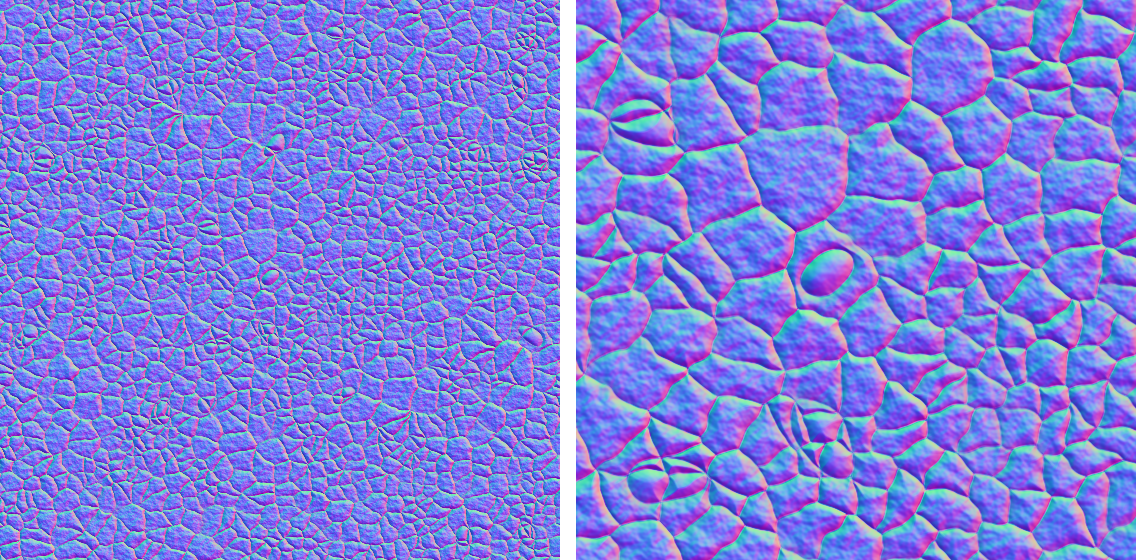
Left, the full canvas; right, a detail of the centre.
Give the GLSL for this texture map, as a WebGL 2 fragment shader.

```glsl
#version 300 es
precision highp float;

uniform vec2 u_resolution;
out vec4 fragColor;

vec2 hash2(vec2 cell) {
    vec3 q = fract(cell.xyx * vec3(0.1031, 0.1030, 0.0973));
    q += dot(q, q.yzx + 33.33);
    return fract((q.xx + q.yz) * q.zy);
}

vec2 rotate(vec2 p, float angle) {
    float c = cos(angle), s = sin(angle);
    return vec2(c * p.x + s * p.y, c * p.y - s * p.x);
}

float cornerSlope(vec2 cell, vec2 offset) {
    float angle = 6.2832 * hash2(cell).x;
    return dot(vec2(cos(angle), sin(angle)), offset);
}

float gradientNoise(vec2 p) {
    vec2 i = floor(p), f = p - i;
    vec2 u = f * f * f * (f * (f * 6.0 - 15.0) + 10.0);
    vec2 e = vec2(1.0, 0.0);
    float low = mix(cornerSlope(i, f), cornerSlope(i + e, f - e), u.x);
    float high = mix(cornerSlope(i + e.yx, f - e.yx), cornerSlope(i + 1.0, f - 1.0), u.x);
    return mix(low, high, u.y);
}

vec2 noisePair(vec2 p) {
    return vec2(gradientNoise(p), gradientNoise(p + 57.3));
}

// Seeds along one side of a cell: one large stone, or 4 or 9 smaller ones
int seedsPerSide(vec2 cell) {
    float crumble = hash2(cell + 71.0).x;
    return crumble < 0.20 ? 1 : (crumble < 0.66 ? 2 : 3);
}

vec2 seedPoint(vec2 cell, int index, int side) {
    vec2 sub = vec2(index % side, index / side);
    return cell + (sub + 0.5 + 0.85 * (hash2(cell * 4.0 + sub) - 0.5)) / float(side);
}

// Returns border distance and offset from the seed (xy), then a random id
vec4 brokenStones(vec2 p, float scale) {
    vec2 q = p * scale + scale;
    vec2 base = floor(q), nearest = vec2(9.0);
    for (int k = 0; k < 9; k++) {
        vec2 cell = base + vec2(k % 3 - 1, k / 3 - 1);
        int side = seedsPerSide(cell);
        for (int n = 0; n < side * side; n++) {
            vec2 d = seedPoint(cell, n, side) - q;
            if (dot(d, d) < dot(nearest, nearest)) nearest = d;
        }
    }
    float border = 1.0;
    for (int k = 0; k < 9; k++) {
        vec2 cell = base + vec2(k % 3 - 1, k / 3 - 1);
        int side = seedsPerSide(cell);
        for (int n = 0; n < side * side; n++) {
            vec2 d = seedPoint(cell, n, side) - q;
            vec2 gap = d - nearest;
            if (dot(gap, gap) > 1e-5) {
                border = min(border, dot(0.5 * (nearest + d), normalize(gap)));
            }
        }
    }
    float id = hash2(floor((q + nearest) * 64.0 + 0.5)).x;
    return vec4(max(border, 0.0) / scale, -nearest / scale, id);
}

float roughness(vec2 p) {
    float height = 0.0, frequency = 85.0;
    for (int octave = 0; octave < 3; octave++) {
        height += 0.20 / frequency * gradientNoise(p * vec2(0.95, 1.1) * frequency + 13.7);
        frequency *= 2.1;
    }
    return height;
}

// Sparse smooth pebbles: x is the signed distance to the rim, y the dome height
vec2 pebble(vec2 p, float scale) {
    vec2 q = p * scale, cell = floor(q);
    vec2 place = hash2(cell + 19.0), shape = hash2(cell + 43.0);
    vec2 local = rotate(q - cell - 0.5 - 0.4 * (place - 0.5), 3.1416 * shape.x);
    vec2 radii = vec2(mix(0.15, 0.24, shape.y), mix(0.11, 0.15, place.x));
    float r = length(local / radii);
    float rim = hash2(cell + 87.0).x > 0.72 ? (r - 1.0) * radii.y / scale : 1.0;
    return vec2(rim, 0.0035 * sqrt(max(1.1 - r * r, 0.0)));
}

// Returns height and how far the point lies out of the cracks
vec2 surface(vec2 p) {
    vec2 warped = p + 0.010 * noisePair(p * 24.0) + 0.0035 * noisePair(p * 75.0);
    vec4 stone = brokenStones(warped * vec2(0.96, 1.05), 16.0);
    vec2 oval = pebble(p + 0.009 * noisePair(p * 25.0 + 8.0), 9.0);

    // Rounded borders and tilted tops, rising toward the upper right
    float crackWidth = 0.0031;
    float body = 1.0 - exp(-min(stone.x, abs(oval.x)) / crackWidth);
    float depth = crackWidth * (1.5 + 1.2 * gradientNoise(p * 18.0));
    vec2 tilt = vec2(0.09, 0.06) + 0.12 * (hash2(vec2(floor(stone.w * 512.0), 5.0)) - 0.5);
    float ground = body * (depth + dot(stone.yz, tilt)) + roughness(p);
    float dome = body * (depth + oval.y) + 0.4 * roughness(p);
    return oval.x < 0.0 ? vec2(mix(ground, dome, body), mix(1.0, body, step(oval.x, 0.0)))
                        : vec2(ground, body);
}

void main() {
    vec2 p = gl_FragCoord.xy / u_resolution.y;
    vec2 stepX = vec2(0.00095, 0.0), stepY = stepX.yx;
    vec2 right = surface(p + stepX), left = surface(p - stepX);
    vec2 above = surface(p + stepY), below = surface(p - stepY);

    // Surface normal packed into colour, its blue weakened in the cracks
    vec2 slope = vec2(right.x - left.x, above.x - below.x) / (2.0 * stepX.x);
    vec3 normal = normalize(vec3(-slope * vec2(1.15, 1.15), 1.0));
    float openness = 0.25 * (right.y + left.y + above.y + below.y);
    normal.z *= mix(0.70, 0.95, smoothstep(0.1, 0.9, openness));
    fragColor = vec4(0.5 + 0.5 * normal, 1.0);
}
```
